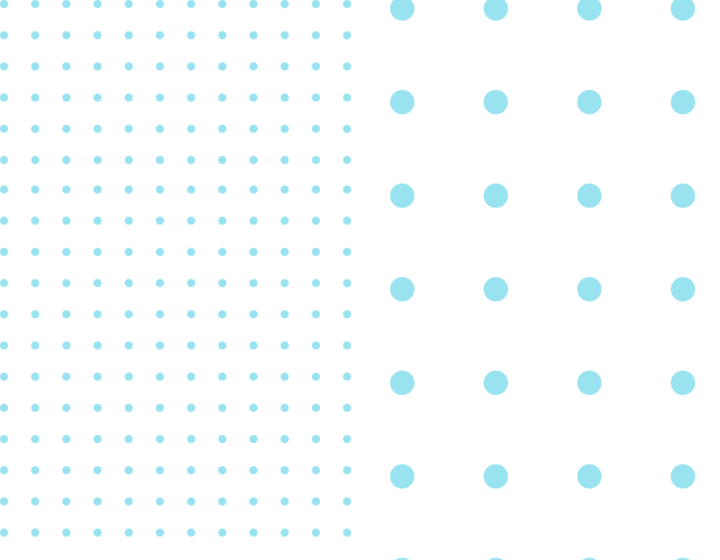
Left: the whole. Right: its middle third, enlarged.
Reproduce this pattern procedurally as a WebGL 2 fragment shader.

```glsl
#version 300 es
precision highp float;
// Polka dots: a regular grid of 12 by 18 small aqua discs on white.
// Each pixel finds its nearest grid centre and measures a disc distance;
// the grid is two blocks of rows, joined by one slightly narrower gap.

uniform vec2 u_resolution;
out vec4 fragColor;

const vec3 PAPER = vec3(1.0);
const vec3 AQUA = vec3(0.60, 0.89, 0.94);

// Lengths are fractions of the canvas height, measured from the top left.
const float PITCH = 0.0557;
const float RADIUS = 0.00725;
const vec2 UPPER_START = vec2(0.0071, 0.0072);
const vec2 LOWER_START = vec2(0.0071, 0.3384);
const vec2 UPPER_COUNT = vec2(12.0, 6.0);
const vec2 LOWER_COUNT = vec2(12.0, 12.0);

// Signed distance to the nearest disc of a finite grid.
float dotGrid(vec2 p, vec2 start, vec2 count, float pitch, float radius) {
    vec2 cell = clamp(round((p - start) / pitch), vec2(0.0), count - 1.0);
    return length(p - start - cell * pitch) - radius;
}

// Coverage of a shape, softened over the given width.
float coverage(float dist, float softness) {
    return 1.0 - smoothstep(-softness, softness, dist);
}

void main() {
    vec2 p = gl_FragCoord.xy / u_resolution.y;
    p.y = 1.0 - p.y;

    float upper = dotGrid(p, UPPER_START, UPPER_COUNT, PITCH, RADIUS);
    float lower = dotGrid(p, LOWER_START, LOWER_COUNT, PITCH, RADIUS);

    float ink = coverage(min(upper, lower), 0.9 / u_resolution.y);
    fragColor = vec4(mix(PAPER, AQUA, ink), 1.0);
}
```
